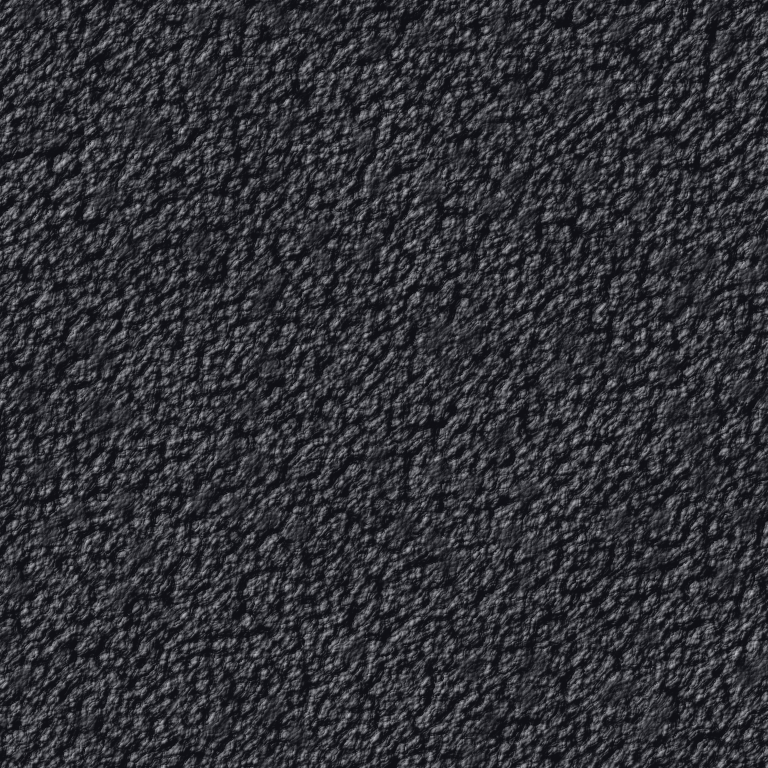
This texture is drawn by a WebGL 2 fragment shader. Its source:

```glsl
#version 300 es
precision highp float;
// Rough dark asphalt: three sizes of packed stone chips, each shaded as a small
// dome by its offset from the nearest cell centre, with dark crevices between.
// Scattered flat flakes calm the relief; a soft curve turns slope into tone.

#define GRAINS 62.0        // coarse chips across the canvas
#define CHIPS 116.0        // medium chips across the canvas
#define GRIT 215.0         // fine grit across the canvas
#define FLAKES 24.0        // cells that may hold a flat flake
#define FLAKE_SHARE 0.22   // part of those cells that do
#define EDGE_HARDNESS 14.0 // sharpness of the borders between chips
#define RELIEF 1.08        // strength of the shading
#define CREVICE 0.36       // darkness of the gaps
#define LIGHT vec2(-0.78, 0.63)
#define FLOOR_TONE 0.06
#define GAIN 0.185
#define TINT vec3(-0.002, 0.0, 0.02)

uniform vec2 u_resolution;
out vec4 fragColor;

vec3 hash3(vec2 cell) {
  vec3 q = fract(vec3(cell.xyx) * vec3(0.1031, 0.1030, 0.0973));
  q += dot(q, q.yxz + 33.33);
  return fract((q.xxy + q.yzz) * q.zyx);
}

// Soft cellular field: xy = offset from the centre, z = squared distance, w = id
vec4 cells(vec2 p) {
  vec2 base = floor(p);
  vec4 sum = vec4(0.0);
  float total = 0.0;
  for (int j = -1; j <= 1; j++) {
    for (int i = -1; i <= 1; i++) {
      vec2 cell = base + vec2(i, j);
      vec3 rnd = hash3(cell);
      vec2 offset = p - cell - rnd.xy;
      float dist2 = dot(offset, offset);
      // A random bonus makes some chips larger than others
      float weight = exp(-EDGE_HARDNESS * (dist2 - 0.16 * rnd.z));
      sum += weight * vec4(offset, dist2, rnd.z);
      total += weight;
    }
  }
  return sum / total;
}

// Slope towards the light, scaled to unit spread
float slope(vec4 cell) {
  return dot(cell.xy, LIGHT) / 0.29;
}

// Depth of the gap between chips, centred on zero
float gap(vec4 cell) {
  return (cell.z - 0.18) / 0.13;
}

// Slow unevenness of the surface
float mottle(vec2 p) {
  float v = sin(p.x * 13.0 + 2.0 * sin(p.y * 9.0 + 1.0));
  v += sin(p.y * 17.0 - 2.0 * sin(p.x * 11.0 + 4.0));
  v += sin((p.x + p.y) * 29.0 + 2.5 * sin((p.x - p.y) * 19.0));
  return v / 3.0;
}

float surface(vec2 uv) {
  // Chips are slightly longer along the rising diagonal
  vec2 p = uv - 0.13 * vec2(uv.y, uv.x);

  vec4 grit = cells(p * GRIT + 7.3);
  vec4 chip = cells(p * CHIPS + 0.25 * grit.xy + 31.7);
  vec4 grain = cells(p * GRAINS + 0.32 * chip.xy + 0.12 * grit.xy);

  // Flat flakes with ragged outlines
  vec4 flake = cells(p * FLAKES + 0.2 * grain.xy + 0.1 * chip.xy + 53.1);
  float present = smoothstep(1.0 - FLAKE_SHARE, 1.06 - FLAKE_SHARE, flake.w);
  float flat_part = present * (1.0 - smoothstep(0.07, 0.2, flake.z));

  float light = 0.8 * slope(grain) + 0.55 * slope(chip);
  light -= CREVICE * (gap(grain) + 0.5 * gap(chip));
  light += 0.5 * (grain.w - 0.55);
  light *= 1.0 - 0.65 * flat_part;
  light += 0.36 * slope(grit) + 0.35 * flat_part * slope(flake);
  return RELIEF * light + 0.16 * mottle(uv);
}

// Deep shadows flatten out, lit faces rise steadily
float tone(float light) {
  const float knee = 0.45;
  return FLOOR_TONE + GAIN * knee * log(1.0 + exp((light + 0.52) / knee));
}

void main() {
  float value = 0.0;
  // Four samples per pixel smooth the edges
  for (int k = 0; k < 4; k++) {
    vec2 shift = vec2(k % 2, k / 2) * 0.5 - 0.25;
    vec2 uv = (gl_FragCoord.xy + shift) / u_resolution.y;
    value += 0.25 * tone(surface(uv));
  }
  fragColor = vec4(clamp(vec3(value) + TINT, 0.0, 1.0), 1.0);
}
```
